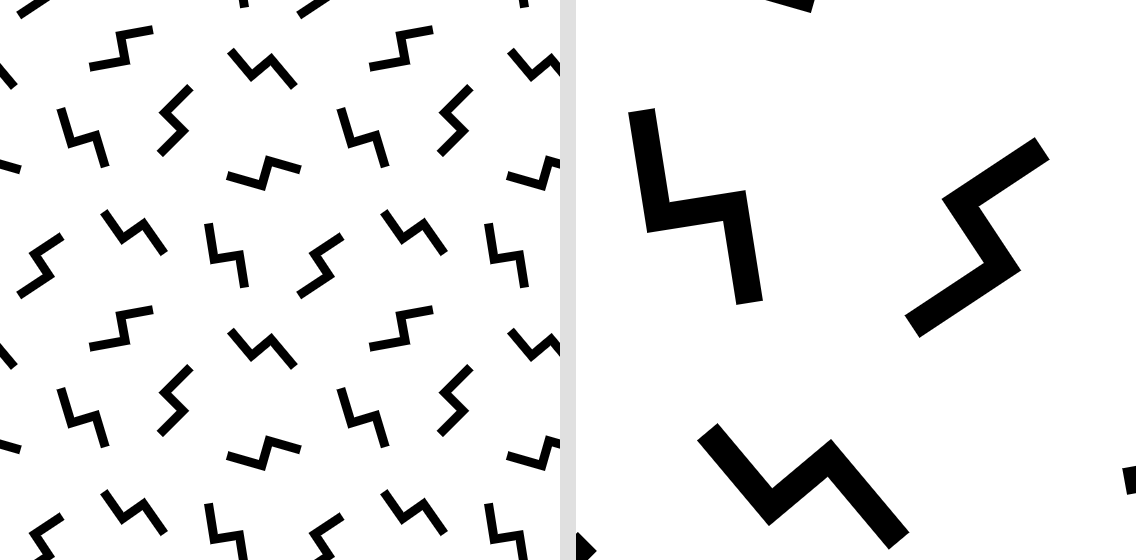
Left: the whole. Right: its middle third, enlarged.
Write a Shadertoy shader that draws this pattern.

```glsl
const float REPEATS    = 2.0;     // tiles across and down
const float LONG_ARM   = 0.1292;  // lengths in tile units
const float SHORT_ARM  = 0.1172;
const float HALF_STEP  = 0.0457;
const float HALF_WIDTH = 0.0160;
const vec3  PAPER = vec3(1.0);
const vec3  INK   = vec3(0.0);

// Zigzags of one tile: centre x, centre y, angle in degrees
const int COUNT = 8;
const vec3 ZIGZAGS[COUNT] = vec3[COUNT](
    vec3(0.4388, 0.8281,   10.3),
    vec3(0.9333, 0.7589,  130.0),
    vec3(0.2982, 0.5026,  -73.2),
    vec3(0.6211, 0.5651, -135.0),
    vec3(0.9479, 0.3815,  -16.0),
    vec3(0.4753, 0.1740,  125.0),
    vec3(0.8099, 0.0815,  -81.0),
    vec3(0.1492, 0.0539,   33.5));

float boxDistance(vec2 p, vec2 lo, vec2 hi) {
    vec2 d = abs(p - 0.5 * (lo + hi)) - 0.5 * (hi - lo);
    return length(max(d, 0.0)) + min(max(d.x, d.y), 0.0);
}

// Two parallel arms joined by a perpendicular step, with square corners
float zigzagDistance(vec2 p) {
    float w = HALF_WIDTH;
    float lower = boxDistance(p, vec2(-LONG_ARM, -HALF_STEP - w), vec2(w, -HALF_STEP + w));
    float upper = boxDistance(p, vec2(-w, HALF_STEP - w), vec2(SHORT_ARM, HALF_STEP + w));
    float middle = boxDistance(p, vec2(-w, -HALF_STEP), vec2(w, HALF_STEP));
    return min(middle, min(lower, upper));
}

// Rotates the axes by an angle
vec2 toLocal(vec2 p, float angle) {
    float c = cos(angle), s = sin(angle);
    return vec2(c * p.x + s * p.y, c * p.y - s * p.x);
}

void mainImage(out vec4 fragColor, in vec2 fragCoord) {
    vec2 tile = fract(fragCoord / iResolution.xy * REPEATS);
    float pixel = REPEATS / min(iResolution.x, iResolution.y);

    float dist = 1.0;
    for (int i = 0; i < COUNT; i++) {
        vec2 offset = tile - ZIGZAGS[i].xy;
        offset -= round(offset);  // nearest copy across the tile edges
        dist = min(dist, zigzagDistance(toLocal(offset, radians(ZIGZAGS[i].z))));
    }

    float coverage = clamp(0.5 - dist / pixel, 0.0, 1.0);
    fragColor = vec4(mix(PAPER, INK, coverage), 1.0);
}
```
